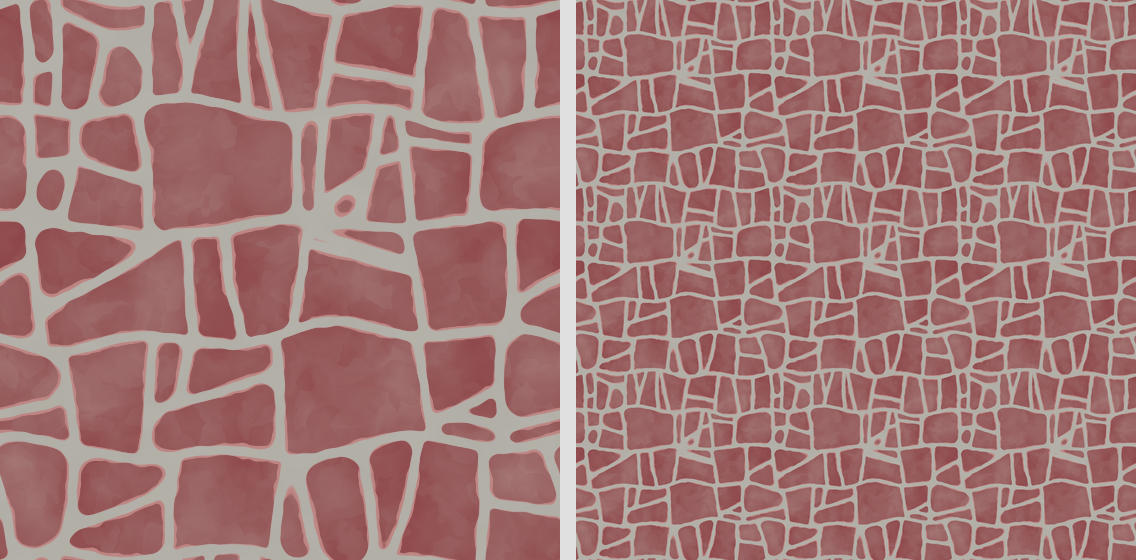
Left, the tile; right, the same tile 3 across and 3 down.
Reproduce this texture procedurally as a WebGL 1 fragment shader.

```glsl
precision highp float;
uniform vec2 u_resolution;

const float TAU = 6.2831853;
const float ROWS = 5.0;
const float COLUMNS = 5.0;
const float SEED = 17.0;
const float ROW_WAVE = 0.013;
const float JOINT_JITTER = 0.6;
const float JOINT_TILT = 0.4;
const float JOINT_HALF_WIDTH = 0.0085;
const float RIM_WIDTH = 0.0048;
const float FIRST_CUT = 0.75;
const float SECOND_CUT = 0.42;
const float CORNER_MIN = 0.016;
const float CORNER_RANGE = 0.035;
const float EDGE_ROUGHNESS = 0.0032;
const vec3 MORTAR = vec3(0.698, 0.688, 0.657);
const vec3 RIM = vec3(0.745, 0.525, 0.515);
const vec3 STONE_DEEP = vec3(0.565, 0.297, 0.308);
const vec3 STONE_PALE = vec3(0.632, 0.447, 0.440);

vec4 hash4(vec2 p) {
  vec4 q = fract((p + SEED).xyxy * vec4(0.1031, 0.1030, 0.0973, 0.1099));
  q += dot(q, q.wzxy + 33.33);
  return fract((q.xxyz + q.yzzw) * q.zywx);
}

// Value noise that wraps after n whole cells
float noise(vec2 uv, float n, float seed) {
  vec2 p = uv * n, i = floor(p), f = fract(p);
  f = f * f * (3.0 - 2.0 * f);
  vec2 a = mod(i, n) + seed, b = mod(i + 1.0, n) + seed;
  return mix(mix(hash4(a).x, hash4(vec2(b.x, a.y)).x, f.x),
             mix(hash4(vec2(a.x, b.y)).x, hash4(b).x, f.x), f.y);
}

float clouds(vec2 uv) {
  float sum = 0.0, weight = 0.5, n = 7.0;
  for (int i = 0; i < 5; i++) {
    sum += weight * noise(uv, n, n);
    n *= 2.0;
    weight *= 0.55;
  }
  return sum / 1.055;
}

// Flat brush dabs: random tone of the nearest scattered point
float dabs(vec2 uv, float n) {
  vec2 p = uv * n, cell = floor(p);
  float nearest = 9.0, tone = 0.0;
  for (int y = -1; y <= 1; y++)
  for (int x = -1; x <= 1; x++) {
    vec2 c = cell + vec2(x, y);
    vec4 h = hash4(mod(c, n) + 90.0);
    vec2 v = c + h.xy - p;
    float d = dot(v, v);
    if (d < nearest) { nearest = d; tone = h.z; }
  }
  return tone;
}

// Height of the wavy bed joint below a row
float bedJoint(float row, float x) {
  vec4 h = hash4(vec2(mod(row, ROWS), 31.0));
  float cycles = 2.0 + floor(h.z * 2.0);
  return row / ROWS + ROW_WAVE * (sin(TAU * (x + h.x)) + sin(TAU * (cycles * x + h.y)));
}

// Position of a slanted upright joint, at height y above the row's middle
float uprightJoint(float column, float row, float y) {
  vec4 h = hash4(vec2(mod(column, COLUMNS), mod(row, ROWS)) + 50.0);
  return (column + 0.5 + JOINT_JITTER * (h.x - 0.5)) / COLUMNS + JOINT_TILT * (h.y - 0.5) * y;
}

void main() {
  vec2 uv = gl_FragCoord.xy / u_resolution;
  float blur = max(0.0009, 0.7 / min(u_resolution.x, u_resolution.y));
  vec2 p = uv + 0.010 * (vec2(noise(uv, 10.0, 3.0), noise(uv, 10.0, 5.0)) - 0.5);
  p += EDGE_ROUGHNESS * (vec2(noise(uv, 48.0, 7.0), noise(uv, 48.0, 9.0)) - 0.5);

  // Find the row and column of this point
  float row = floor(p.y * ROWS);
  if (p.y < bedJoint(row, p.x)) row -= 1.0;
  else if (p.y > bedJoint(row + 1.0, p.x)) row += 1.0;
  float low = bedJoint(row, p.x), high = bedJoint(row + 1.0, p.x);
  float middle = (row + 0.5) / ROWS, y = p.y - middle;
  float column = floor(p.x * COLUMNS - 0.5);
  if (p.x < uprightJoint(column, row, y)) column -= 1.0;
  else if (p.x > uprightJoint(column + 1.0, row, y)) column += 1.0;
  float left = uprightJoint(column, row, y), right = uprightJoint(column + 1.0, row, y);
  float leftMid = uprightJoint(column, row, 0.0), rightMid = uprightJoint(column + 1.0, row, 0.0);

  // Cut the block into smaller stones
  vec2 id = vec2(mod(column, COLUMNS), mod(row, ROWS)) + 200.0;
  vec2 center = vec2(0.5 * (leftMid + rightMid), middle);
  vec2 size = vec2(rightMid - leftMid, 1.0 / ROWS);
  vec4 sides = vec4(p.x - left, right - p.x, p.y - low, high - p.y);
  vec2 cuts = vec2(1.0);
  for (int i = 0; i < 2; i++) {
    vec4 h = hash4(id);
    if (h.x < (i == 0 ? FIRST_CUT : SECOND_CUT)) {
      bool upright = h.y < 1.25 * size.x / (size.x + size.y);
      vec2 normal = normalize(upright ? vec2(1.0, 0.6 * (h.z - 0.5)) : vec2(1.4 * (h.z - 0.5), 1.0));
      float span = dot(abs(normal), size);
      float s = dot(p - center, normal) - 0.36 * span * (h.w - 0.5);
      float side = s < 0.0 ? -1.0 : 1.0;
      if (i == 0) cuts.x = abs(s); else cuts.y = abs(s);
      center += 0.25 * side * span * normal;
      size *= 1.0 - 0.5 * abs(normal);
      id += vec2(20.0 + 9.0 * side, 37.0);
    }
  }

  // Rounded inner distance to all joints
  vec4 stone = hash4(id + 70.0);
  float radius = CORNER_MIN + CORNER_RANGE * stone.x * stone.x * stone.x;
  vec4 sideGap = max(radius - sides, 0.0);
  vec2 cutGap = max(radius - cuts, 0.0);
  float depth = radius - sqrt(dot(sideGap, sideGap) + dot(cutGap, cutGap)) - JOINT_HALF_WIDTH;
  float inner = min(min(min(sides.x, sides.y), min(sides.z, sides.w)), min(cuts.x, cuts.y));

  // Smudged paint on the stone faces
  vec2 smear = uv + 0.045 * (vec2(noise(uv, 18.0, 11.0), noise(uv, 18.0, 13.0)) - 0.5)
             + 0.02 * (vec2(noise(uv, 60.0, 15.0), noise(uv, 60.0, 19.0)) - 0.5);
  float tone = 0.46 + 1.5 * (clouds(smear) - 0.5) + 0.26 * (dabs(smear, 26.0) - 0.5);
  tone += 0.3 * (stone.y - 0.5) + 0.14 * (smoothstep(0.01, 0.05, inner) - 0.5);
  vec3 face = mix(STONE_DEEP, STONE_PALE, clamp(tone, -0.1, 1.15));

  // Patchy pale rim, then mortar
  float patches = smoothstep(0.22, 0.7, noise(uv, 22.0, 23.0));
  float rim = RIM_WIDTH * patches * (0.65 + 0.7 * noise(uv, 90.0, 29.0));
  vec3 color = mix(RIM, face, smoothstep(-blur, blur, depth - rim));
  vec3 mortar = MORTAR + 0.016 * (noise(smear, 20.0, 41.0) - 0.5);
  color = mix(mortar, color, smoothstep(-blur, blur, depth));
  gl_FragColor = vec4(color, 1.0);
}
```
